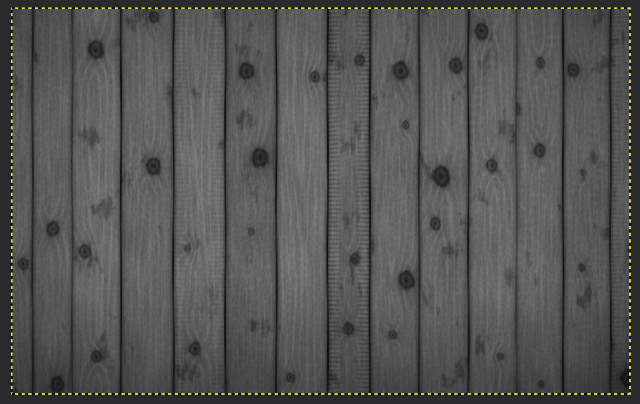
Write a Shadertoy shader that draws this texture.

```glsl
// Wall of grey weathered planks inside a dashed selection border.
// Planks are cut by a list of seams; each gets hashed tone, knots and grain.
// Fibres are stretched cellular noise, arches and stains are layered sines.

const int SEAMS = 13;
const float SEAM_X[SEAMS] = float[SEAMS](.051, .113, .189, .271, .352, .432,
    .512, .578, .655, .732, .807, .880, .954);
const float SEAM_DEPTH[SEAMS] = float[SEAMS](.7, .45, .95, .9, .9, .9,
    1., .95, .7, .9, .4, .95, .85);
const vec2 FRAME_CENTER = vec2(.5013, .3170);
const vec2 FRAME_HALF = vec2(.4830, .3014);
const vec3 BACKDROP = vec3(.165, .165, .175);
const vec3 SEAM_COLOR = vec3(.06, .06, .07);
const vec3 DASH_YELLOW = vec3(.88, .87, .22);
const vec3 DASH_BLACK = vec3(.05);
const float TAU = 6.2832;

float hash(vec2 p) {
    return fract(sin(dot(p, vec2(127.1, 311.7))) * 43758.5);
}

// Distance to the nearest scattered cell point
float cellular(vec2 p) {
    vec2 cell = floor(p);
    float nearest = 2.;
    for (int y = -1; y <= 1; y++)
        for (int x = -1; x <= 1; x++) {
            vec2 c = cell + vec2(x, y);
            vec2 point = c + vec2(hash(c), hash(c + 57.3));
            nearest = min(nearest, length(p - point));
        }
    return nearest;
}

// Layered, turned and warped sines, roughly -1 to 1
float waves(vec2 p) {
    float sum = 0., amp = .55;
    for (int i = 0; i < 5; i++) {
        sum += amp * sin(p.x + 1.3 * sin(p.y)) * cos(p.y * .9 + float(i));
        p = mat2(1.5, 1.1, -1.1, 1.5) * p + 2.7;
        amp *= .65;
    }
    return sum;
}

float gauss(float x) { return exp(-x * x); }

// Knots scattered down one plank: x = darkness, y = swerve of the grain
vec2 knots(vec2 p, float left, float right, float id) {
    vec2 result = vec2(0);
    for (int i = 0; i < 4; i++) {
        vec2 key = vec2(id, float(i) + 3.);
        float present = step(.3, hash(key));
        float size = hash(key + 9.1);
        float radius = mix(.004, .0115, size);
        vec2 center = vec2(mix(left, right, .2 + .6 * hash(key + 21.7)),
                           (float(i) + .15 + .7 * hash(key + 33.3)) * .16);
        vec2 q = (p - center) / radius;
        float d = length(q * vec2(1., .85)) + .18 * waves(q * 1.6 + id);
        float dark = .38 * gauss(d * .9) + .32 * gauss((d - .95) * 3.5)
                   + .25 * gauss(d * 2.8) + .15 * gauss(d * .35);
        result += present * vec2(dark * mix(.65, 1., size), gauss(d * .36));
    }
    return result;
}

// Brightness factor of the wood surface of one plank
float wood(vec2 p, float left, float right, float id) {
    float seed = hash(vec2(id, 4.2));
    float side = (p.x - .5 * (left + right)) / (right - left);
    vec2 knot = knots(p, left, right, id);

    // Nested arches that bend round the knots
    float heart = .5 * (left + right) + .004 * sin(p.y * 11. + seed * TAU);
    float phase = 620. * length(vec2(p.x - heart, .003))
                + 5. * sin(p.y * 9. + seed * 20.) + 9. * knot.y
                + 1.2 * waves(vec2(p.x * 70., p.y * 28.) + id);
    float ring = pow(.5 + .5 * sin(phase), 3.);
    float arches = ring * mix(.05, .13, seed) * gauss(side * 2.2)
                 + .09 * ring * knot.y;

    // Fibres and fine speckle
    float fibre = cellular(vec2(p.x * 240. + knot.y * 2., p.y * 13.) + id * 7.);
    float speckle = cellular(p * vec2(210., 150.) + id * 11.);

    // Saw marks, strongest toward the plank sides
    float sawn = id == 7. ? 1. : .4 * step(.7, hash(vec2(id, 8.8)));
    float ridge = sin(p.y * TAU / .0068 + 1.5 * waves(p * vec2(40., 18.)));
    float saw = .11 * sawn * ridge * smoothstep(.08, .4, abs(side));

    // Broad stains and soft darkening beside the seams
    float stain = .07 * waves(vec2(p.x * 34., p.y * 17.) + id * 3.1);
    float blot = .28 * smoothstep(.45, .95, waves(p * vec2(48., 30.) + id * 5.7));
    float edge = .16 * smoothstep(.36, .5, abs(side));
    float tone = .95 + .1 * seed + arches + saw + stain - blot - edge
               + .15 * (fibre - .45) + .13 * (speckle - .45);
    return max(tone, .2) * (1. - min(knot.x, .8));
}

void mainImage(out vec4 fragColor, in vec2 fragCoord) {
    float px = 1. / iResolution.x;
    vec2 p = fragCoord * px;

    // Find the plank and the darkness of the seams
    float left = -.012, right = 1.022, id = 0., seam = 0.;
    for (int i = 0; i < SEAMS; i++) {
        float x = SEAM_X[i] + .0005 * sin(p.y * 23. + float(i) * 2.);
        float d = abs(p.x - x);
        float wear = .88 + .12 * sin(p.y * 37. + float(i) * 4.);
        float line = 1. - smoothstep(.0013 - .5 * px, .0013 + .8 * px, d);
        seam = max(seam, SEAM_DEPTH[i] * wear * max(line, .4 * gauss(d / .003)));
        if (p.x >= x) { left = x; id += 1.; }
        else right = min(right, x);
    }

    // Light fades toward the borders, most at the bottom
    vec2 q = (p - FRAME_CENTER) / FRAME_HALF;
    float light = .405 - .065 * pow(abs(q.x), 4.) - .07 * pow(abs(q.y), 3.)
                - .06 * smoothstep(-.3, -1., q.y);
    vec3 color = vec3(light * wood(p, left, right, id));
    color = mix(color, SEAM_COLOR, seam);

    // Backdrop and dashed border
    vec2 outside = abs(p - FRAME_CENTER) - FRAME_HALF;
    float frame = max(outside.x, outside.y);
    color = mix(color, BACKDROP, smoothstep(-.5 * px, .5 * px, frame));
    float along = outside.x > outside.y ? p.y : p.x;
    float period = .0104;
    float dash = (abs(fract(along / period) - .5) - .25) * period;
    vec3 dashes = mix(DASH_YELLOW, DASH_BLACK, smoothstep(-.5 * px, .5 * px, dash));
    float border = 1. - smoothstep(.0013 - .5 * px, .0013 + .5 * px, abs(frame));
    fragColor = vec4(mix(color, dashes, border), 1.);
}
```
